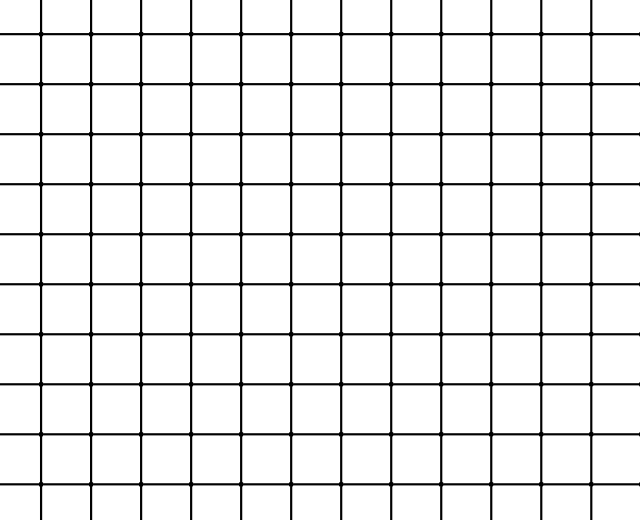
Write a WebGL 2 fragment shader that draws this pattern.

```glsl
#version 300 es
precision highp float;

uniform vec2 u_resolution;
out vec4 fragColor;

// Lengths are fractions of the canvas height
const float CELL_SIZE = 0.09619;
const vec2 GRID_ORIGIN = vec2(0.0790, 0.0686);
const float LINE_WIDTH = 0.0042;
const float DOT_RADIUS = 0.0050;

const vec3 PAPER = vec3(1.0);
const vec3 INK = vec3(0.005);

// Offset from the nearest grid crossing
vec2 crossingOffset(vec2 point, vec2 origin, float cellSize) {
    vec2 cell = (point - origin) / cellSize;
    return (fract(cell + 0.5) - 0.5) * cellSize;
}

float lineDistance(vec2 offset, float width) {
    return min(abs(offset.x), abs(offset.y)) - 0.5 * width;
}

float dotDistance(vec2 offset, float radius) {
    return length(offset) - radius;
}

// Signed distance to antialiased coverage
float coverage(float dist, float pixelSize) {
    return clamp(0.5 - dist / pixelSize, 0.0, 1.0);
}

void main() {
    vec2 point = gl_FragCoord.xy / u_resolution.y;
    float pixelSize = 1.0 / u_resolution.y;
    vec2 offset = crossingOffset(point, GRID_ORIGIN, CELL_SIZE);

    // Ruled lines with a small round dot at every crossing
    float shape = min(lineDistance(offset, LINE_WIDTH),
                      dotDistance(offset, DOT_RADIUS));

    fragColor = vec4(mix(PAPER, INK, coverage(shape, pixelSize)), 1.0);
}
```
